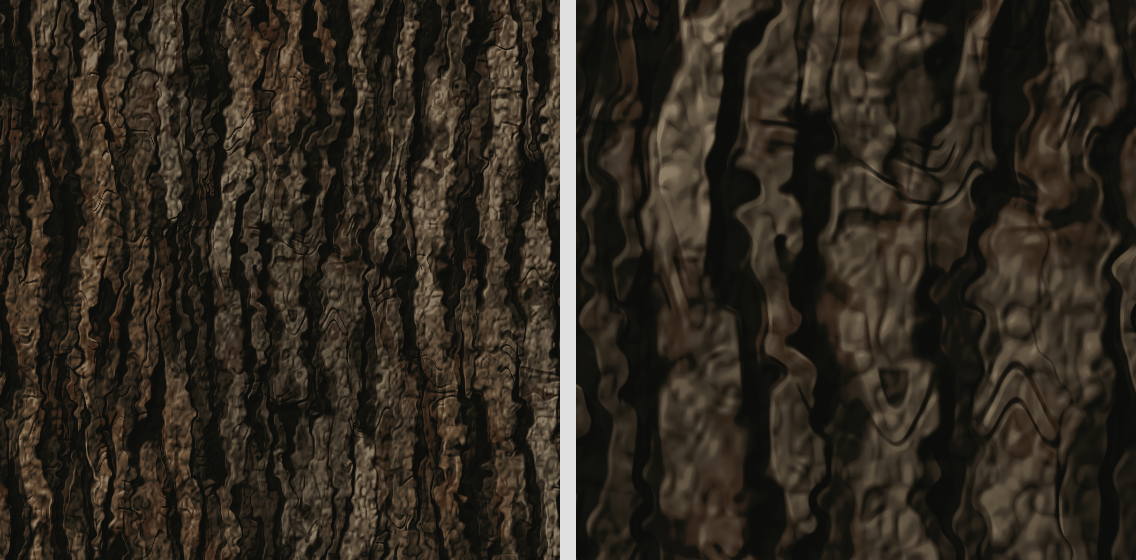
Left: the whole. Right: its middle third, enlarged.
A Shadertoy shader for this texture:

```glsl
// Rugged tree bark: long overlapping plates with ragged rims above dark grooves.
// Three layers of scattered plates form a height field, which fissures and fine
// wrinkles break up; height, slope and shadow then pick a tone on a brown ramp.

const vec3 GROOVE = vec3(0.047, 0.049, 0.040);
const vec3 SHADE = vec3(0.075, 0.073, 0.054);
const vec3 UMBER = vec3(0.17, 0.14, 0.10);
const vec3 BROWN = vec3(0.27, 0.21, 0.15);
const vec3 TAN = vec3(0.39, 0.29, 0.20);
const vec3 ASH = vec3(0.37, 0.32, 0.25);
const vec3 PALE = vec3(0.53, 0.47, 0.38);
const vec3 RUST = vec3(0.29, 0.15, 0.08);
const vec2 TO_LIGHT = vec2(-0.6, 0.8);

float hash(vec2 p) {
    return fract(sin(dot(p, vec2(127.1, 311.7))) * 43758.55);
}

float noise(vec2 p) {
    vec2 i = floor(p), f = fract(p);
    f = f * f * (3.0 - 2.0 * f);
    return mix(mix(hash(i), hash(i + vec2(1, 0)), f.x),
               mix(hash(i + vec2(0, 1)), hash(i + vec2(1, 1)), f.x), f.y);
}

// Sways the plates and frays their rims.
vec2 warp(vec2 p) {
    float sway = 0.050 * (noise(p * vec2(5.0, 3.5)) - 0.5);
    float fray = 0.022 * (noise(p * vec2(26.0, 19.0) + 7.0) - 0.5);
    float nibble = 0.015 * (noise(p * vec2(75.0, 65.0) + 3.0) - 0.5);
    float ends = 0.07 * (noise(p * vec2(42.0, 12.0) + 19.0) - 0.5);
    return p + vec2(sway + fray + nibble, ends);
}

// Height of the topmost plate in one layer; level holds its lowest and highest.
float plates(vec2 p, vec2 grid, vec2 level, float seed) {
    vec2 q = p * grid;
    float top = 0.0;
    for (int x = -1; x <= 1; x++) {
        float column = floor(q.x) + float(x);
        float shift = hash(vec2(column, seed));
        for (int y = -1; y <= 1; y++) {
            float row = floor(q.y + shift) + float(y);
            vec2 id = vec2(column, row) + seed * 17.0;
            vec2 jitter = vec2(hash(id), hash(id + 31.3)) - 0.5;
            vec2 center = vec2(column, row - shift) + 0.5 + jitter * vec2(0.6, 0.7);
            vec2 d = q - center;
            d.x += d.y * (hash(id + 57.7) - 0.5) * 0.9;
            float end = max(1.0 - abs(d.y) / 0.65, 0.0);
            float halfWidth = mix(0.20, 0.43, hash(id + 73.1)) * (0.4 + 0.6 * sqrt(end));
            float rim = 1.0 - abs(d.x) / halfWidth;
            float shape = smoothstep(0.0, 0.42, rim) * smoothstep(0.0, 0.12, end);
            top = max(top, shape * mix(level.x, level.y, hash(id + 91.9)));
        }
    }
    return top;
}

// Wormy grain, near zero along its creases.
float wrinkles(vec2 p) {
    vec2 bend = 0.012 * vec2(noise(p * 60.0), noise(p * 60.0 + 40.0));
    float coarse = abs(2.0 * noise((p + bend) * vec2(95.0, 56.0)) - 1.0);
    float fine = noise((p - bend) * vec2(190.0, 130.0));
    return 0.55 * coarse + 0.45 * fine;
}

float barkHeight(vec2 p) {
    vec2 q = warp(p);
    float h = 0.06 + 0.10 * noise(q * vec2(40.0, 8.0));
    h = max(h, plates(q, vec2(31.0, 8.0), vec2(0.14, 0.40), 1.0));
    h = max(h, plates(q, vec2(20.0, 5.5), vec2(0.36, 0.68), 2.0));
    h = max(h, plates(q, vec2(10.5, 2.8), vec2(0.66, 0.94), 3.0));

    // Lengthwise fissures and short cross cracks.
    float fissure = smoothstep(0.56, 0.78, noise(q * vec2(64.0, 13.0) + 11.0));
    float line = abs(noise(q * vec2(27.0, 52.0) + 23.0) - 0.5);
    float gate = smoothstep(0.58, 0.74, noise(p * vec2(22.0, 30.0) + 5.0));
    float crack = (1.0 - smoothstep(0.03, 0.14, line)) * gate;
    h *= (1.0 - 0.40 * fissure) * (1.0 - 0.40 * crack);
    return h + (wrinkles(p) - 0.39) * 0.85 * (0.08 + h);
}

// Brown ramp over a tone of 0 to 1; ashen turns the light tones grey.
vec3 barkColor(float tone, float ashen) {
    vec3 c = mix(GROOVE, SHADE, smoothstep(0.0, 0.22, tone));
    c = mix(c, UMBER, smoothstep(0.20, 0.42, tone));
    c = mix(c, mix(BROWN, BROWN * vec3(0.93, 1.02, 1.12), ashen), smoothstep(0.40, 0.60, tone));
    c = mix(c, mix(TAN, ASH, ashen), smoothstep(0.58, 0.80, tone));
    return mix(c, PALE, smoothstep(0.80, 1.08, tone));
}

void mainImage(out vec4 fragColor, in vec2 fragCoord) {
    vec2 p = fragCoord / iResolution.y;

    // Slope towards the light, and shadow from taller bark nearby.
    float h = barkHeight(p);
    float slope = h - barkHeight(p + 0.0035 * TO_LIGHT);
    float shadow = max(barkHeight(p + 0.014 * TO_LIGHT) - h, 0.0);
    float patches = noise(p * vec2(9.0, 5.0) + 2.0) - 0.5;
    float tone = 0.03 + 0.80 * h + 0.65 * clamp(slope, -0.3, 0.3) - 0.18 * shadow + 0.12 * patches * h;

    // Ashen areas gather to the right; rust shows on the middle heights.
    float ashen = smoothstep(0.35, 0.75, noise(p * vec2(6.0, 2.0) + 13.0) + 0.4 * (p.x - 0.45));
    vec3 color = barkColor(clamp(tone, 0.0, 1.1), ashen);
    float rust = smoothstep(0.55, 0.85, noise(p * vec2(38.0, 17.0) + 29.0));
    rust *= smoothstep(0.2, 0.4, tone) * (1.0 - smoothstep(0.45, 0.7, tone));
    color = mix(color, RUST, 0.45 * rust * (1.0 - 0.5 * ashen));

    fragColor = vec4(color, 1.0);
}
```
